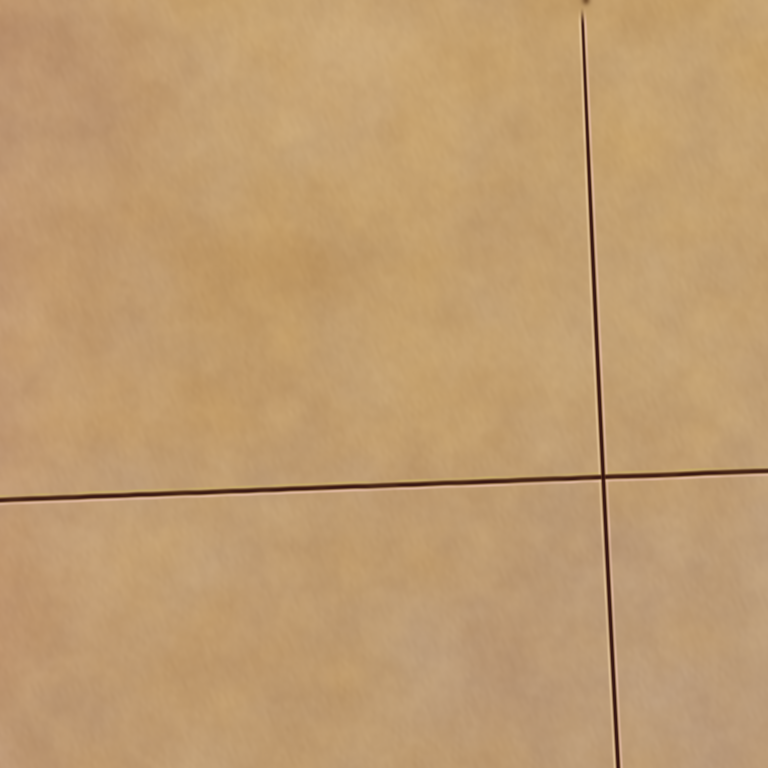
Write a three.js fragment shader that draws this texture.

```glsl
varying vec2 vUv;

const vec3 SAND = vec3(0.765, 0.625, 0.430);
const vec3 GREY_SAND = vec3(0.728, 0.600, 0.468);
const vec3 ROSE = vec3(0.745, 0.580, 0.440);
const vec3 OCHRE = vec3(0.725, 0.570, 0.370);
const vec3 JOINT_DARK = vec3(0.19, 0.06, 0.05);
const vec3 JOINT_BROWN = vec3(0.38, 0.24, 0.12);
const vec3 RIM_PINK = vec3(0.90, 0.74, 0.66);
const vec3 RIM_CREAM = vec3(0.91, 0.79, 0.62);
const vec3 RIM_OLIVE = vec3(0.79, 0.69, 0.40);

const float ROW_LEFT = 0.349;      // height of the level joint at x = 0
const float ROW_SLOPE = 0.038;
const float COLUMN_FOOT = 0.805;   // position of the upright joint at y = 0
const float COLUMN_SLOPE = -0.054;
const float COLUMN_BEND = 0.0065;
const float COLUMN_TOP = 0.990;
const float ROW_HALF = 0.0031;
const float COLUMN_HALF = 0.0026;
const float EDGE = 0.0017;
const float RIM_HALF = 0.0014;

float hash(vec2 p) {
  p = fract(p * vec2(0.1031, 0.1137));
  p += dot(p, p.yx + 33.33);
  return fract((p.x + p.y) * p.x * 7.31);
}

float noise(vec2 p) {
  vec2 i = floor(p);
  vec2 f = fract(p);
  f = f * f * (3.0 - 2.0 * f);
  return mix(mix(hash(i), hash(i + vec2(1.0, 0.0)), f.x),
             mix(hash(i + vec2(0.0, 1.0)), hash(i + 1.0), f.x), f.y);
}

float fbm(vec2 p) {
  float sum = 0.0;
  float gain = 0.5;
  for (int i = 0; i < 5; i++) {
    sum += gain * noise(p);
    p = mat2(1.6, 1.2, -1.2, 1.6) * p + 17.3;
    gain *= 0.5;
  }
  return sum;
}

float spot(vec2 p, vec2 center, vec2 radius) {
  vec2 q = (p - center) / radius;
  return exp(-dot(q, q));
}

float band(float d, float halfWidth) {
  return 1.0 - smoothstep(halfWidth - EDGE, halfWidth + EDGE, abs(d));
}

vec3 tileColor(vec2 p) {
  // Broad drift of hue
  vec3 color = mix(SAND, GREY_SAND, smoothstep(0.85, 0.0, p.y) * (0.35 + 0.5 * p.x));
  color = mix(color, ROSE, 0.75 * exp(-p.x * 7.0));
  color = mix(color, ROSE * 0.95, 0.6 * spot(p, vec2(0.07, 0.88), vec2(0.15, 0.14)));
  color = mix(color, OCHRE, 0.35 * spot(p, vec2(0.40, 0.65), vec2(0.15, 0.09)));
  color = mix(color, OCHRE, 0.30 * spot(p, vec2(0.66, 0.82), vec2(0.07, 0.16)));
  color = mix(color, OCHRE, 0.35 * spot(p, vec2(0.45, 0.12), vec2(0.12, 0.10)));
  color = mix(color, GREY_SAND, 0.6 * spot(p, vec2(0.63, 0.14), vec2(0.10, 0.09)));
  color = mix(color, GREY_SAND, 0.6 * spot(p, vec2(0.07, 0.06), vec2(0.10, 0.08)));
  color = mix(color, GREY_SAND, 0.6 * spot(p, vec2(0.86, 0.21), vec2(0.09, 0.12)));
  color += 0.02 * spot(p, vec2(0.47, 0.91), vec2(0.16, 0.12));

  // Clouded stain, greyish blotches, mottling and slanted fine grain
  float cloud = fbm(p * 6.0 + 3.0) - 0.48;
  float blotch = fbm(p * 11.0 + 71.0) - 0.48;
  float mottle = fbm(p * 24.0 + 41.0) - 0.48;
  vec2 slant = vec2(p.x + 0.4 * p.y, p.y - 0.4 * p.x);
  float grain = noise(slant * vec2(190.0, 90.0)) - 0.5;
  color += cloud * vec3(0.040, 0.060, 0.060);
  color += blotch * vec3(-0.010, 0.015, 0.075);
  color += mottle * vec3(0.060, 0.065, 0.050);
  color += grain * vec3(0.017, 0.018, 0.018);
  return color;
}

void main() {
  vec2 p = vUv;
  vec3 color = tileColor(p);

  // Signed distances to the two joints
  float rowD = p.y - ROW_LEFT - ROW_SLOPE * p.x + (noise(p * 50.0) - 0.5) * 0.0006;
  float columnD = p.x - COLUMN_FOOT - (COLUMN_SLOPE + COLUMN_BEND * p.y) * p.y;
  float columnHalf = COLUMN_HALF * mix(1.0, 0.65, smoothstep(0.6, 1.0, p.y));
  float columnOn = 1.0 - smoothstep(COLUMN_TOP - 0.025, COLUMN_TOP + 0.002, p.y);

  // Thin worn rims beside the joints
  float upper = step(0.0, rowD);
  float right = step(0.0, columnD);
  float rowWear = smoothstep(0.15, 0.85, noise(p * vec2(55.0, 30.0) + 9.0));
  float columnWear = 0.65 + 0.35 * noise(p * vec2(20.0, 35.0) + 5.0);
  float rowRim = band(abs(rowD) - ROW_HALF - 1.5 * RIM_HALF, RIM_HALF);
  float columnRim = band(abs(columnD) - columnHalf - 1.4 * RIM_HALF, RIM_HALF);
  float rowRimAmount = mix(0.60 + 0.25 * rowWear, 0.30 + 0.50 * rowWear, upper);
  color = mix(color, mix(RIM_PINK, RIM_OLIVE, upper), rowRim * rowRimAmount);
  color = mix(color, mix(RIM_CREAM, RIM_PINK, right), 0.85 * columnRim * columnWear * columnOn);

  // Soft brown joints with a narrow dark core
  float core = 1.0 - smoothstep(0.0005, 0.0030, abs(rowD + 0.0004));
  vec3 rowColor = mix(JOINT_BROWN, JOINT_DARK, core * (0.7 + 0.3 * rowWear));
  color = mix(color, rowColor, 0.95 * band(rowD, ROW_HALF));
  float columnCore = 1.0 - smoothstep(0.0008, 0.0030, abs(columnD));
  vec3 columnColor = mix(JOINT_BROWN, JOINT_DARK, columnCore);
  color = mix(color, columnColor, 0.96 * band(columnD, columnHalf) * columnOn);

  // Chip above the end of the upright joint
  float chip = spot(p, vec2(0.763, 1.0), vec2(0.005, 0.006));
  color = mix(color, JOINT_BROWN, 0.8 * chip);

  gl_FragColor = vec4(clamp(color, 0.0, 1.0), 1.0);
}
```
